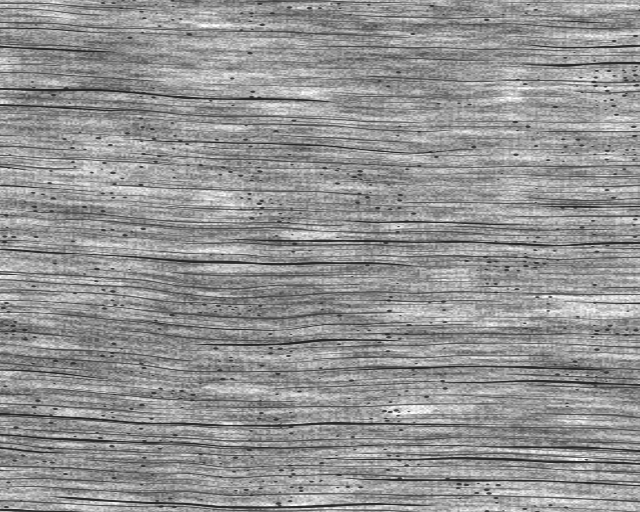
Reproduce this texture procedurally as a WebGL 2 fragment shader.

```glsl
#version 300 es
precision highp float;
// Weathered grey wood: fine horizontal grain, pale worn flakes, dark cracks and pits.

uniform vec2 u_resolution;
out vec4 fragColor;

float hash(vec2 p) {
    return fract(sin(dot(p, vec2(127.1, 311.7))) * 43758.55);
}

float noise(vec2 p) {
    vec2 cell = floor(p);
    vec2 f = fract(p);
    f = f * f * (3.0 - 2.0 * f);
    float low = mix(hash(cell), hash(cell + vec2(1.0, 0.0)), f.x);
    float high = mix(hash(cell + vec2(0.0, 1.0)), hash(cell + vec2(1.0)), f.x);
    return mix(low, high, f.y);
}

// Noise around zero, in the range -0.5 to 0.5
float ripple(vec2 p) {
    return noise(p) - 0.5;
}

// Bend the grain: a slight fall to the right plus slow waves
vec2 bendGrain(vec2 p) {
    float wave = 0.030 * ripple(p * vec2(2.2, 3.0) + 4.0);
    float wobble = 0.006 * ripple(p * vec2(11.0, 16.0) + 31.0);
    return vec2(p.x, p.y + 0.016 * p.x + wave + wobble);
}

// One tapering crack per row, opening and closing along its length
float cracks(vec2 p, float rows, float frequency, float halfWidth, float threshold, float seed, float blur) {
    float row = floor(p.y * rows);
    float offset = hash(vec2(row, seed));
    float along = p.x * frequency + offset * 57.0;
    float centre = 0.25 + 0.5 * hash(vec2(row, seed + 5.0));
    centre += 0.22 * ripple(vec2(along * 2.3, row + seed));
    float opening = smoothstep(threshold, threshold + 0.35, noise(vec2(along, row + seed)));
    opening *= 0.65 + 0.7 * noise(vec2(along * 9.0, row + seed + 3.0));
    float width = halfWidth * opening;
    float dist = abs(fract(p.y * rows) - centre) / rows;
    float line = 1.0 - smoothstep(max(width - blur, 0.0), width + blur, dist);
    return line * smoothstep(0.0, 0.5, opening);
}

// Small flat holes, gathered into loose groups
float pits(vec2 p, vec2 grid, float seed, float blur) {
    vec2 cell = floor(p * grid);
    vec2 centre = 0.3 + 0.4 * vec2(hash(cell + seed), hash(cell + seed + 9.0));
    vec2 delta = (fract(p * grid) - centre) / grid;
    float size = mix(0.0009, 0.0024, hash(cell + seed + 17.0));
    float group = smoothstep(0.62, 0.85, noise(cell * vec2(0.28, 0.2) + seed));
    float present = step(hash(cell + seed + 23.0), 0.35 * group);
    float dist = length(delta * vec2(0.45, 1.0));
    return present * (1.0 - smoothstep(size - blur, size + blur, dist));
}

// Ragged elongated flakes of lighter surface
float flakes(vec2 p, vec2 scale, float seed) {
    float shape = 0.72 * noise(p * scale + seed);
    shape += 0.18 * noise(p * scale * vec2(3.0, 3.6) + seed);
    shape += 0.10 * noise(p * scale * vec2(9.0, 9.0) + seed);
    return smoothstep(0.70, 0.78, shape);
}

void main() {
    vec2 p = gl_FragCoord.xy / u_resolution.y;
    float blur = max(0.5 / u_resolution.y, 0.0011);
    vec2 grain = bendGrain(p);

    // Broad stains and layered fibres
    float tone = 0.615;
    tone += 0.13 * ripple(p * vec2(2.6, 5.0) + 12.0);
    tone += 0.10 * ripple(grain * vec2(5.0, 19.0) + 7.0);
    tone += 0.22 * ripple(grain * vec2(7.0, 120.0) + 19.0);
    tone += 0.24 * ripple(grain * vec2(22.0, 240.0) + 43.0);
    tone += 0.28 * ripple(p * vec2(230.0, 390.0) + 3.0);

    // Pale worn patches
    float pale = max(flakes(grain, vec2(5.0, 29.0), 61.0),
                     0.7 * flakes(grain, vec2(9.0, 47.0), 83.0));
    tone += 0.15 * pale;

    // Cracks from fine to deep
    float fine = cracks(grain, 88.0, 6.0, 0.0008, 0.42, 11.0, blur);
    float medium = cracks(grain, 49.0, 4.0, 0.0012, 0.40, 37.0, blur);
    float deep = cracks(grain, 25.0, 2.6, 0.0019, 0.38, 71.0, blur);
    tone = mix(tone, 0.32, 0.60 * fine);
    tone = mix(tone, 0.22, 0.78 * medium);
    tone = mix(tone, 0.11, 0.92 * deep);

    // Pits
    float holes = max(pits(grain, vec2(34.0, 75.0), 5.0, blur),
                      pits(grain, vec2(52.0, 110.0), 29.0, blur));
    tone = mix(tone, 0.14, 0.85 * holes);

    fragColor = vec4(vec3(clamp(tone, 0.0, 1.0)), 1.0);
}
```
